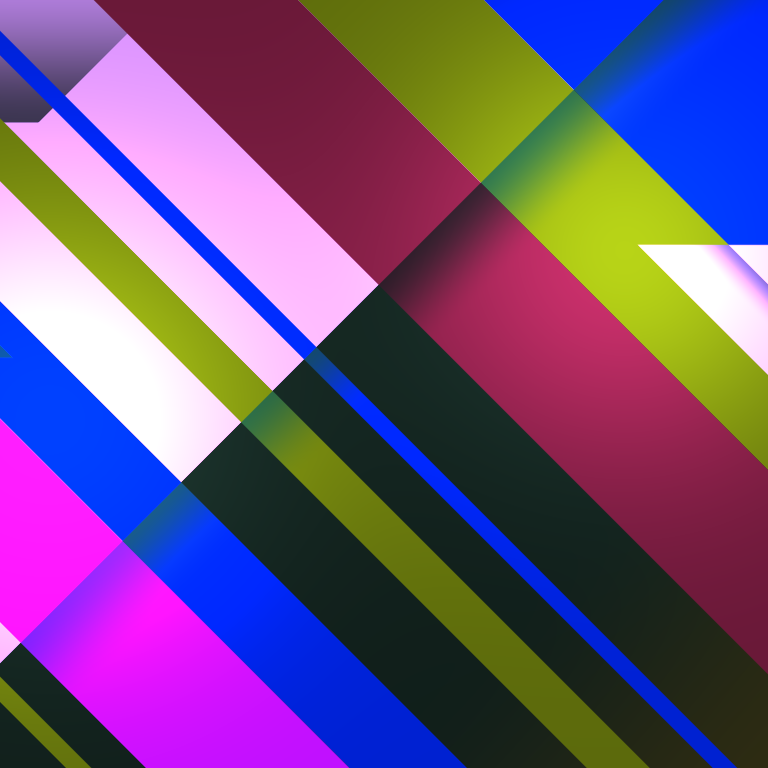
Reproduce this background procedurally as a Shadertoy shader.

```glsl
// Diagonal colour bands folded over one diagonal seam, with two soft lights.
// Bands are intervals across one diagonal; the seam crosses them at a right
// angle, swaps the ground colour and casts a tinted shadow to its lower right.

const vec3 LILAC   = vec3(0.83, 0.56, 0.98);
const vec3 FOREST  = vec3(0.063, 0.118, 0.102);
const vec3 OLIVE   = vec3(0.36, 0.415, 0.045);
const vec3 BLUE    = vec3(0.0, 0.128, 0.815);
const vec3 MAROON  = vec3(0.405, 0.095, 0.215);
const vec3 MAGENTA = vec3(0.74, 0.06, 1.0);

float pixel; // size of one pixel in canvas units

// Smooth step from 0 to 1 where v crosses zero
float edge(float v) {
    return smoothstep(-pixel, pixel, v);
}

// Paints a band between lo and hi, with the tint it takes in the seam shadow
void band(inout vec3 base, inout vec3 shade, float across,
          float lo, float hi, vec3 colour, vec3 tint) {
    float cover = edge(across - lo) * edge(hi - across);
    base = mix(base, colour, cover);
    shade = mix(shade, tint, cover);
}

float glow(vec2 p, vec2 centre) {
    vec2 r = (p - centre) / 0.287;
    return exp(-dot(r, r));
}

void mainImage(out vec4 fragColor, in vec2 fragCoord) {
    vec2 p = (fragCoord - 0.5 * iResolution.xy) / iResolution.y + 0.5;
    pixel = 1.0 / iResolution.y;

    float depth = 1.0 - p.y;        // distance from the top
    float across = p.x - depth;     // selects a band
    float along = p.x + depth;      // runs down the bands
    float seam = along - 0.864;

    // Ground: lilac above the seam, forest below, warming in the far corner
    vec3 forest = mix(FOREST, vec3(0.18, 0.17, 0.07), smoothstep(1.45, 2.05, along));
    vec3 base = mix(LILAC, forest, edge(seam));
    vec3 shade = forest;

    // Grey clipped fold in the upper left
    vec3 fold = mix(vec3(0.69, 0.49, 0.86), vec3(0.2, 0.18, 0.27),
                    smoothstep(-0.03, 0.17, depth));
    base = mix(base, fold, edge(0.2096 - along) * edge(0.1595 - depth));

    // Bands, from the upper right to the lower left
    vec3 teal = vec3(0.06, 0.22, 0.3);
    vec3 green = vec3(0.11, 0.29, 0.2);
    band(base, shade, across,  0.630,  2.000, BLUE, teal);
    band(base, shade, across,  0.388,  0.630, OLIVE, green);
    band(base, shade, across,  0.122,  0.388, MAROON, vec3(0.12, 0.085, 0.115));
    band(base, shade, across, -0.072, -0.040, BLUE, teal);
    band(base, shade, across, -0.236, -0.154, OLIVE, green);
    band(base, shade, across, -0.545, -0.392, BLUE, teal);
    band(base, shade, across, -0.810, -0.545, MAGENTA, vec3(0.36, 0.1, 0.82));
    band(base, shade, across, -0.914, -0.881, OLIVE, OLIVE);

    // Shadow below the seam
    float shadow = edge(seam) * (1.0 - smoothstep(-0.02, 0.15, seam));
    base = mix(base, shade, shadow);

    // Small teal tip on the left side
    base = mix(base, vec3(0.03, 0.19, 0.36),
               edge(-0.449 - across) * edge(0.466 - depth) * edge(0.03 - p.x));

    // Pale flap on the right, creased along the outer band edge
    float crease = smoothstep(0.575, 0.64, across) * edge(0.630 - across);
    vec3 flap = mix(LILAC, vec3(0.3, 0.25, 0.5), crease);
    base = mix(base, flap, edge(across - 0.512) * edge(depth - 0.319));

    // Two lights brighten every layer
    float light = 1.0 + glow(p, vec2(0.065, 0.453)) + glow(p, vec2(0.814, 0.674));
    fragColor = vec4(min(base * light, 1.0), 1.0);
}
```
